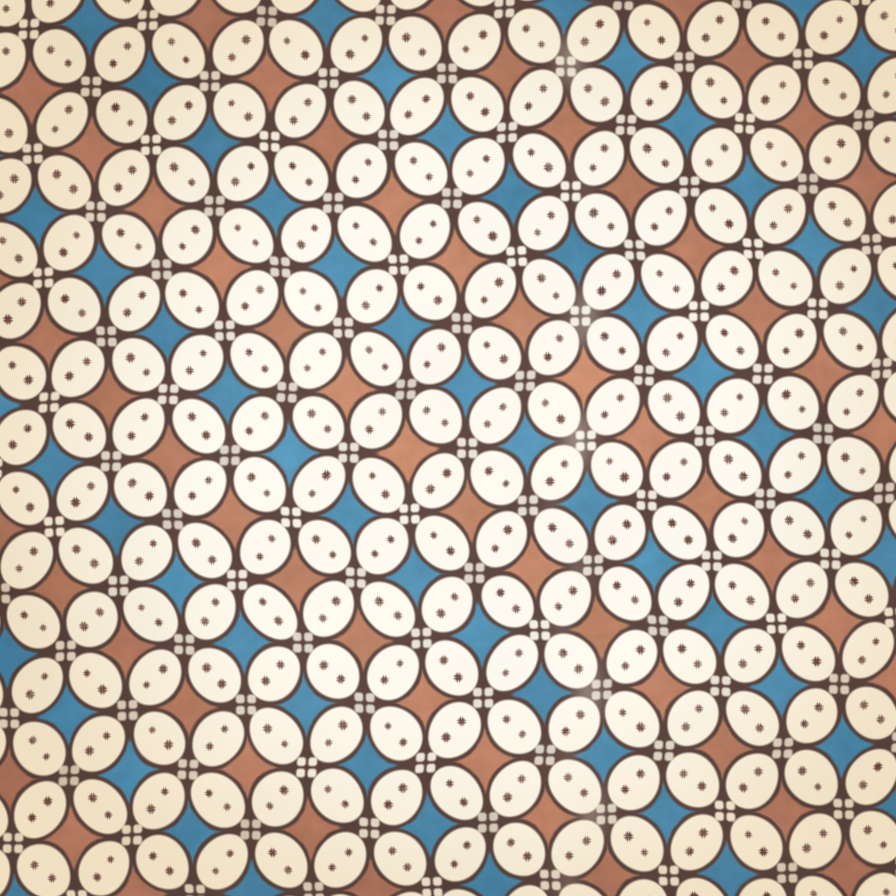
This pattern is drawn by a Shadertoy shader. Its source:

```glsl
// Batik lattice: cream ovals lie along the edges of a tilted square grid, small four-part
// knots sit on its nodes, and the cells between alternate in stripes of blue and brown.
// Oval distances are taken in grid space; hashes and layered sines add hand-made wear.

float hash(vec2 p) {
    return fract(sin(dot(p, vec2(127.1, 311.7))) * 4375.85);
}

// Slow uneven mottling, roughly -1 to 1
float mottle(vec2 p) {
    float sum = 0.0, amp = 0.5;
    for (int i = 0; i < 4; i++) {
        sum += amp * sin(p.x + 1.7 * sin(p.y * 0.8)) * cos(p.y + 1.3 * sin(p.x * 0.7));
        p = mat2(1.5, 1.1, -1.1, 1.5) * p + 2.3;
        amp *= 0.6;
    }
    return sum;
}

// x: distance to the oval, y: distance to its two inner marks
vec2 oval(vec2 p, vec2 id) {
    float h = hash(id), k = hash(id + 7.3);
    p += 0.025 * (vec2(h, k) - 0.5) + 1e-4;
    vec2 r = vec2(0.345, 0.272) + 0.018 * (vec2(k, h) - 0.5);
    float len = length(p / r);
    float body = len * (len - 1.0) / length(p / (r * r));

    float side = p.x < 0.0 ? 0.0 : 1.0;
    float size = 0.031 + 0.016 * hash(id + side + 3.1);
    vec2 m = abs(vec2(abs(p.x) - 0.13, p.y + 0.05 * (hash(id - side) - 0.5)));
    float mark = max(max(m.x, m.y) - size, min(m.x, m.y) - size * 0.6);
    return vec2(body, mark);
}

// Four rounded squares split by an upright cross
float knot(vec2 p) {
    vec2 q = abs(abs(p) - 0.066) - 0.015;
    return length(max(q, 0.0)) - 0.036;
}

void mainImage(out vec4 fragColor, in vec2 fragCoord) {
    vec2 uv = fragCoord / iResolution.y;
    float soft = max(0.02, 1.2 / (0.096 * iResolution.y));

    // Tilted grid with a slight hand-drawn drift
    mat2 grid = mat2(0.0702, -0.0669, 0.0622, 0.0724);
    vec2 drift = 0.0022 * sin(uv.yx * vec2(17.0, 13.0) + vec2(0.4, 2.1))
               + 0.0008 * sin(uv.yx * 61.0);
    vec2 g = inverse(grid) * (uv + drift - vec2(0.530, 0.362));
    vec2 cell = floor(g), node = round(g);
    vec2 toNode = g - node, inCell = g - cell - 0.5;

    // Ovals along both grid directions
    vec2 a = oval(vec2(inCell.x, toNode.y), vec2(cell.x, node.y));
    vec2 b = oval(vec2(inCell.y, toNode.x), vec2(node.x + 0.5, cell.y));
    vec2 petal = a.x < b.x ? a : b;

    // Wear, and light falling off from the middle
    float stain = mottle(uv * 9.0);
    float grain = mottle(uv * 95.0);
    float glow = exp(-3.2 * dot(uv - vec2(0.53, 0.51), uv - vec2(0.53, 0.51)));
    float crease = exp(-pow((uv.x - 0.645 - 0.008 * sin(uv.y * 11.0)) / 0.022, 2.0))
                 * smoothstep(-0.5, 0.6, stain + 0.3);

    vec3 ink = mix(vec3(0.27, 0.19, 0.17), vec3(0.34, 0.25, 0.23), glow);
    vec3 cream = mix(vec3(0.94, 0.88, 0.76), vec3(1.0, 0.99, 0.95), smoothstep(0.25, 0.8, glow));
    vec3 blue = mix(vec3(0.20, 0.43, 0.56), vec3(0.31, 0.58, 0.73), glow);
    vec3 brown = mix(vec3(0.60, 0.37, 0.29), vec3(0.77, 0.53, 0.41), glow);

    // Cell fill: stripes run along one grid direction
    vec3 fill = mod(cell.y, 2.0) > 0.5 ? blue : brown;
    fill *= 1.0 + 0.10 * (hash(cell + 5.0) - 0.5) + 0.06 * stain + 0.05 * grain;

    // Ink outlines thicken into the corners beside each knot
    float rim = 0.046 + 0.012 * grain;
    float open = smoothstep(-soft, soft, petal.x - rim)
               * smoothstep(0.30, 0.39, length(toNode));
    vec3 col = mix(ink, fill, open);

    // Knots, faded unevenly
    vec2 upright = grid * toNode / 0.096;
    float knotTone = 0.76 + 0.2 * hash(node + 1.9);
    col = mix(col, cream, knotTone * smoothstep(soft, -soft, knot(upright)));

    // Ovals and their marks
    col = mix(col, cream * (1.0 + 0.015 * stain), smoothstep(soft, -soft, petal.x));
    float strength = 0.72 + 0.25 * hash(floor(g * 2.0) + 4.2);
    col = mix(col, ink * vec3(1.15, 0.95, 0.9), strength * smoothstep(soft, -soft, petal.y));

    // Bleached crease and soft cloth tint
    col = mix(col, cream, 0.35 * crease * smoothstep(0.5, 0.1, length(toNode)));
    col = mix(col, vec3(0.93, 0.82, 0.72), 0.06 + 0.03 * stain);
    fragColor = vec4(clamp(col, 0.0, 1.0), 1.0);
}
```
